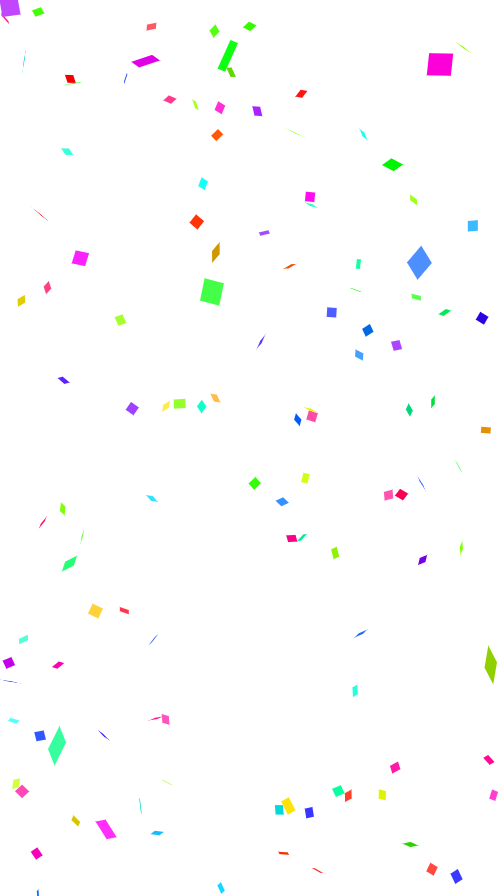
Reproduce this pattern procedurally as a Shadertoy shader.

```glsl
// Confetti: tumbling bright paper squares scattered over white.

// Three random values in 0..1 from an integer pair (PCG mixing).
vec3 random3(int piece, int stream) {
    uvec3 v = uvec3(uint(piece), uint(stream), 17u) * 1664525u + 1013904223u;
    v.x += v.y * v.z; v.y += v.z * v.x; v.z += v.x * v.y;
    v ^= v >> 16u;
    v.x += v.y * v.z; v.y += v.z * v.x; v.z += v.x * v.y;
    return vec3(v >> 8u) / 16777216.0;
}

mat2 rotation(float angle) {
    float c = cos(angle), s = sin(angle);
    return mat2(c, s, -s, c);
}

// Fully saturated hue at a given lightness.
vec3 paperColor(float hue, float lightness) {
    vec3 pure = clamp(abs(mod(hue * 6.0 + vec3(0.0, 4.0, 2.0), 6.0) - 3.0) - 1.0, 0.0, 1.0);
    return lightness + (pure - 0.5) * (1.0 - abs(2.0 * lightness - 1.0));
}

// Signed distance to a unit square mapped through the matrix "shape".
float parallelogram(vec2 p, mat2 shape) {
    mat2 toLocal = inverse(shape);
    mat2 rows = transpose(toLocal);
    vec2 d = (abs(toLocal * p) - 0.5) / vec2(length(rows[0]), length(rows[1]));
    return max(d.x, d.y);
}

void mainImage(out vec4 fragColor, in vec2 fragCoord) {
    vec2 uv = fragCoord / iResolution.x;
    vec2 canvas = vec2(1.0, iResolution.y / iResolution.x);
    float pixel = 1.0 / iResolution.x;
    vec3 color = vec3(1.0);

    for (int i = 0; i < 120; i++) {
        vec3 place = random3(i, 1);
        vec3 pose = random3(i, 2);
        vec3 tint = random3(i, 3);

        // Most pieces are far and small, a few come close to the viewer.
        float side = 0.019 / (1.0 - 0.7 * pow(place.z, 6.0));

        // Spin in the paper's plane, tilt away from view, turn on screen.
        mat2 tilt = mat2(1.0, 0.0, 0.0, max(pose.y, 0.05));
        mat2 shape = rotation(pose.z * 6.2832) * tilt * rotation(pose.x * 6.2832) * side;

        float d = parallelogram(uv - place.xy * canvas, shape);
        float cover = clamp(0.5 - d / pixel, 0.0, 1.0);
        color = mix(color, paperColor(tint.x, mix(0.4, 0.67, tint.y)), cover);
    }
    fragColor = vec4(color, 1.0);
}
```
